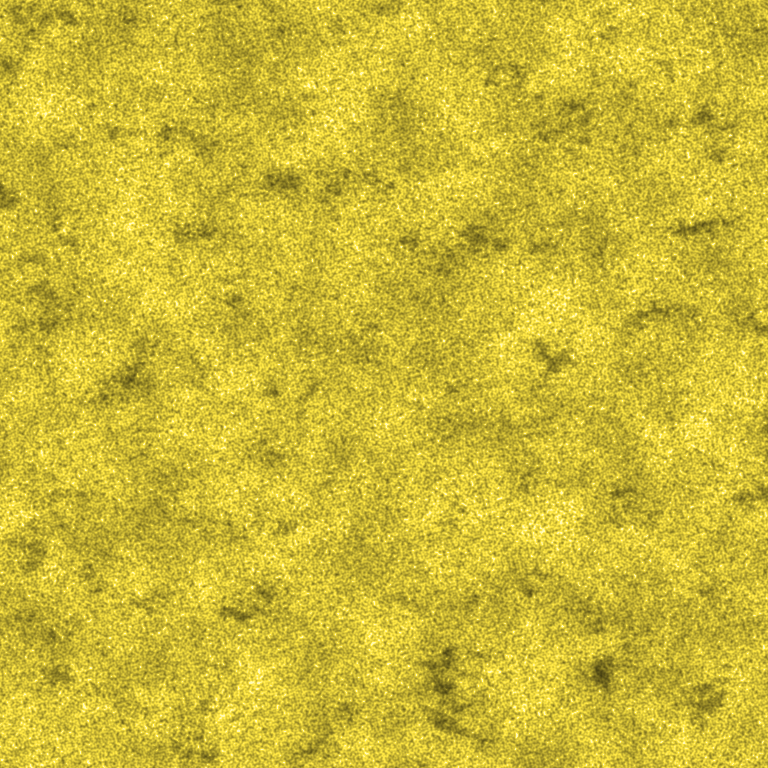
Write a WebGL 2 fragment shader that draws this texture.

```glsl
#version 300 es
precision highp float;
// Mottled golden-yellow surface with dark blots, faint fibres and sparkling grain.

uniform vec2 u_resolution;
out vec4 outColor;

const vec3 TINT = vec3(1.0, 0.907, 0.258);
const vec3 SPARKLE_COLOR = vec3(1.0, 0.98, 0.72);
const float BASE_LEVEL = 0.818;
const float CLOUD_SCALE = 8.0;
const float CLOUD_STRENGTH = 0.165;
const float CLOUD_GAIN = 0.8;
const float BLOT_SCALE = 11.0;
const float BLOT_STRENGTH = 0.32;
const float FIBRE_STRENGTH = 0.11;
const vec2 FIBRE_SCALE = vec2(20.0, 105.0);   // along, across
const float GRAIN_SCALE = 175.0;
const float GRAIN_STRENGTH = 0.46;
const float SPARKLE_STRENGTH = 0.16;
const float TAU = 6.2831853;

mat2 rotation(float angle) {
  float c = cos(angle), s = sin(angle);
  return mat2(c, s, -s, c);
}

// Integer hash of a lattice cell, giving a unit gradient
vec2 gradientAt(ivec2 cell) {
  uvec2 q = uvec2(cell) * uvec2(1597u, 7919u);
  uint h = (q.x ^ (q.y << 8)) + q.y;
  h = (h ^ (h >> 16)) * 0x7feb352du;
  h = (h ^ (h >> 15)) * 0x846ca68bu;
  h ^= h >> 16;
  float angle = float(h & 0xffffu) / 65536.0 * TAU;
  return vec2(cos(angle), sin(angle));
}

float gradientNoise(vec2 p) {
  ivec2 cell = ivec2(floor(p));
  vec2 f = fract(p);
  vec2 w = f * f * f * (f * (f * 6.0 - 15.0) + 10.0);
  float a = dot(gradientAt(cell), f);
  float b = dot(gradientAt(cell + ivec2(1, 0)), f - vec2(1.0, 0.0));
  float c = dot(gradientAt(cell + ivec2(0, 1)), f - vec2(0.0, 1.0));
  float d = dot(gradientAt(cell + ivec2(1, 1)), f - vec2(1.0));
  return mix(mix(a, b, w.x), mix(c, d, w.x), w.y);
}

// Rotated octaves hide the lattice directions
float fbm(vec2 p, int octaves, float gain) {
  mat2 turn = rotation(0.65) * 2.03;
  float sum = 0.0, amplitude = 1.0;
  for (int i = 0; i < octaves; i++) {
    sum += amplitude * gradientNoise(p);
    p = turn * p + 17.3;
    amplitude *= gain;
  }
  return sum;
}

// Short parallel streaks, each direction limited to its own patches
float fibres(vec2 p) {
  float sum = 0.0;
  for (int i = 0; i < 4; i++) {
    float k = float(i);
    float patchMask = smoothstep(0.08, 0.4, gradientNoise(p * 7.0 + 31.7 * k));
    vec2 q = rotation(0.5 + 0.83 * k) * p;
    sum += patchMask * gradientNoise(q * FIBRE_SCALE + 53.1 * k);
  }
  return sum;
}

// Ragged dark spots, slightly wider than tall
float blots(vec2 p) {
  vec2 q = p * vec2(0.85, 1.15) * BLOT_SCALE + 71.0;
  return smoothstep(0.2, 0.95, fbm(q, 5, 0.72));
}

// Three close octaves give specks of uneven size
float grainNoise(vec2 p) {
  vec2 q = rotation(0.4) * p * GRAIN_SCALE;
  float coarse = gradientNoise(q * 0.62 + 3.7);
  float medium = gradientNoise(rotation(0.5) * q);
  float fine = gradientNoise(rotation(0.9) * q * 1.63 + 9.2);
  return 0.4 * coarse + 0.6 * medium + 0.95 * fine;
}

void main() {
  vec2 p = gl_FragCoord.xy / min(u_resolution.x, u_resolution.y);

  // Broad tone
  float level = BASE_LEVEL;
  level += CLOUD_STRENGTH * fbm(p * CLOUD_SCALE + 5.0, 5, CLOUD_GAIN);
  level += FIBRE_STRENGTH * fibres(p);
  level -= BLOT_STRENGTH * blots(p);

  // Fine grain and its brightest points
  float grain = grainNoise(p);
  level *= 1.0 + GRAIN_STRENGTH * grain;
  level += SPARKLE_STRENGTH * smoothstep(0.45, 0.85, grain);

  vec3 color = TINT * min(level, 1.0);
  color = mix(color, SPARKLE_COLOR, smoothstep(1.0, 1.22, level));
  outColor = vec4(color, 1.0);
}
```
